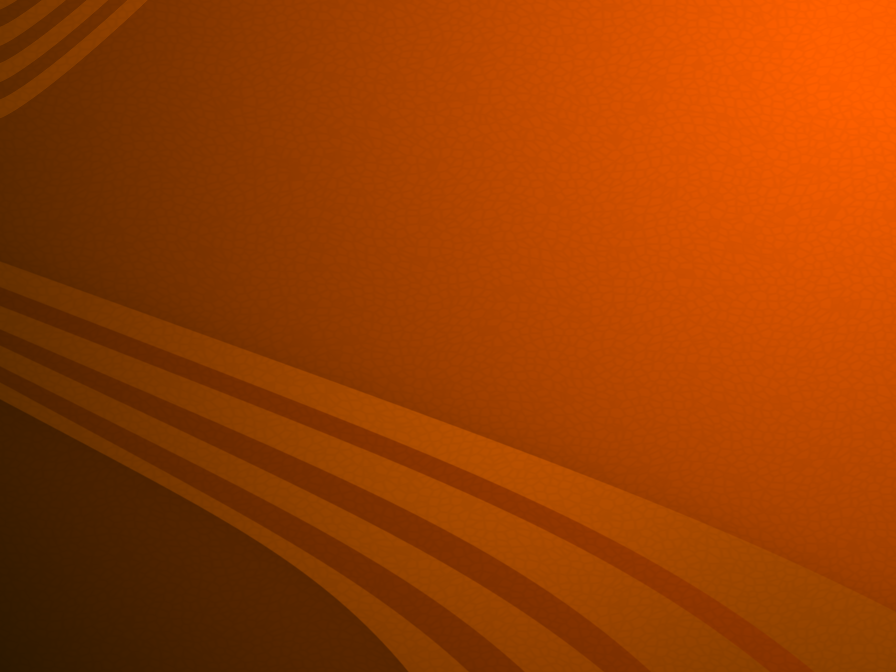
Reproduce this background procedurally as a WebGL 2 fragment shader.

```glsl
#version 300 es
precision highp float;

uniform vec2 u_resolution;
out vec4 outColor;

// Lighting, in units of canvas height
const vec2 LIGHT_POS = vec2(1.32, 0.95);
const float LIGHT_PEAK = 1.05;
const float LIGHT_FALLOFF = 0.52;
const float GREEN_BASE = 0.04;
const float GREEN_RATIO = 0.33;

// Sweeping fan: height at the left, slope, and where each edge meets the floor
const int BAND_COUNT = 4;
const vec4 TOP_START = vec4(0.611, 0.545, 0.486, 0.431);
const vec4 TOP_SLOPE = vec4(0.36, 0.39, 0.47, 0.54);
const vec4 TOP_END = vec4(1.493, 1.146, 0.899, 0.698);
const vec4 LOW_START = vec4(0.573, 0.510, 0.455, 0.406);
const vec4 LOW_SLOPE = vec4(0.385, 0.43, 0.50, 0.53);
const vec4 LOW_END = vec4(1.212, 0.969, 0.781, 0.608);
const float BEND_POWER = 5.0;
const vec2 SHEEN_POS = vec2(0.66, 0.36);
const float SHEEN_SPREAD = 0.12;
const vec3 GAP_TINT = vec3(0.96, 0.90, 1.0);
const float FLOOR_SHADE = 0.85;
const float SHADOW_DEPTH = 0.07;
const float SHADOW_WIDTH = 0.03;

// Corner stripes
const vec2 CORNER_SIZE = vec2(0.221, 0.177);
const float CORNER_CURVE = 1.18;
const float CORNER_PERIOD = 0.305;
const float CORNER_FILL = 0.16;
const vec3 CORNER_LIFT = vec3(0.10, 0.055, 0.0);

// Leather grain
const vec2 GRAIN_SCALE = vec2(62.0, 88.0);
const float GRAIN_DEPTH = 0.035;

vec2 hash2(vec2 cell) {
    vec2 q = vec2(dot(cell, vec2(127.1, 311.7)), dot(cell, vec2(269.5, 183.3)));
    return fract(sin(q) * 43758.5);
}

// Cellular creases: gap between the nearest two feature points
float leather(vec2 p) {
    vec2 q = p * GRAIN_SCALE + 0.6 * sin(p.yx * vec2(31.0, 23.0));
    vec2 cell = floor(q);
    float nearest = 9.0, second = 9.0;
    for (int y = -1; y <= 1; y++) {
        for (int x = -1; x <= 1; x++) {
            vec2 c = cell + vec2(x, y);
            float d = length(c + hash2(c) - q);
            second = min(second, max(nearest, d));
            nearest = min(nearest, d);
        }
    }
    return smoothstep(0.0, 0.5, second - nearest) - 0.6;
}

// Signed distance above a falling curve that bends down at its end
float aboveEdge(vec2 p, float start, float slope, float end) {
    float drop = start - slope * end;
    float t = p.x / end;
    float height = start - slope * p.x - drop * pow(t, BEND_POWER);
    float steepness = slope + drop * BEND_POWER / end * pow(t, BEND_POWER - 1.0);
    return (p.y - height) / sqrt(1.0 + steepness * steepness);
}

void main() {
    float pixel = 1.0 / u_resolution.y;
    vec2 p = gl_FragCoord.xy * pixel;

    // Radial light from the upper right
    float light = min(LIGHT_PEAK - LIGHT_FALLOFF * distance(p, LIGHT_POS), 1.0);
    vec3 color = vec3(light, GREEN_BASE + GREEN_RATIO * light, 0.0);

    // Bands of the fan
    float bands = 0.0;
    for (int i = 0; i < BAND_COUNT; i++) {
        float top = aboveEdge(p, TOP_START[i], TOP_SLOPE[i], TOP_END[i]);
        float low = aboveEdge(p, LOW_START[i], LOW_SLOPE[i], LOW_END[i]);
        bands += smoothstep(-pixel, pixel, low) * smoothstep(pixel, -pixel, top);
    }
    float upper = aboveEdge(p, TOP_START.x, TOP_SLOPE.x, TOP_END.x);
    float lower = aboveEdge(p, LOW_START.w, LOW_SLOPE.w, LOW_END.w);
    float belowTop = smoothstep(pixel, -pixel, upper);
    float belowFan = smoothstep(pixel, -pixel, lower);
    float gaps = clamp(belowTop - belowFan - bands, 0.0, 1.0);

    // Sheen, gap tint and soft shadows outside the fan
    vec2 toSheen = p - SHEEN_POS;
    float sheen = exp(-dot(toSheen, toSheen) / SHEEN_SPREAD);
    float fade = smoothstep(0.75, 1.2, p.x);
    vec3 lift = vec3(0.06 + 0.05 * sheen - 0.07 * fade, 0.035 + 0.035 * sheen - 0.01 * fade, 0.0);
    float outside = max(max(upper, -lower), 0.0);
    float shadow = (1.0 - belowTop + belowFan) * exp(-outside / SHADOW_WIDTH);
    color *= mix(vec3(1.0), GAP_TINT, gaps);
    color *= mix(1.0, FLOOR_SHADE, belowFan) * (1.0 - SHADOW_DEPTH * shadow);
    color += lift * bands;

    // Curved stripes across the upper left corner
    vec2 corner = vec2(p.x, 1.0 - p.y) / CORNER_SIZE;
    float depth = 1.0 - corner.y - pow(corner.x, CORNER_CURVE);
    float phase = fract(depth / CORNER_PERIOD) * CORNER_PERIOD;
    float blur = 1.3 * pixel / CORNER_SIZE.y;
    float stripe = smoothstep(0.0, blur, phase) * smoothstep(CORNER_FILL + blur, CORNER_FILL, phase);
    color += CORNER_LIFT * stripe * step(0.0, depth);

    color *= 1.0 + GRAIN_DEPTH * leather(p);
    outColor = vec4(clamp(color, 0.0, 1.0), 1.0);
}
```
